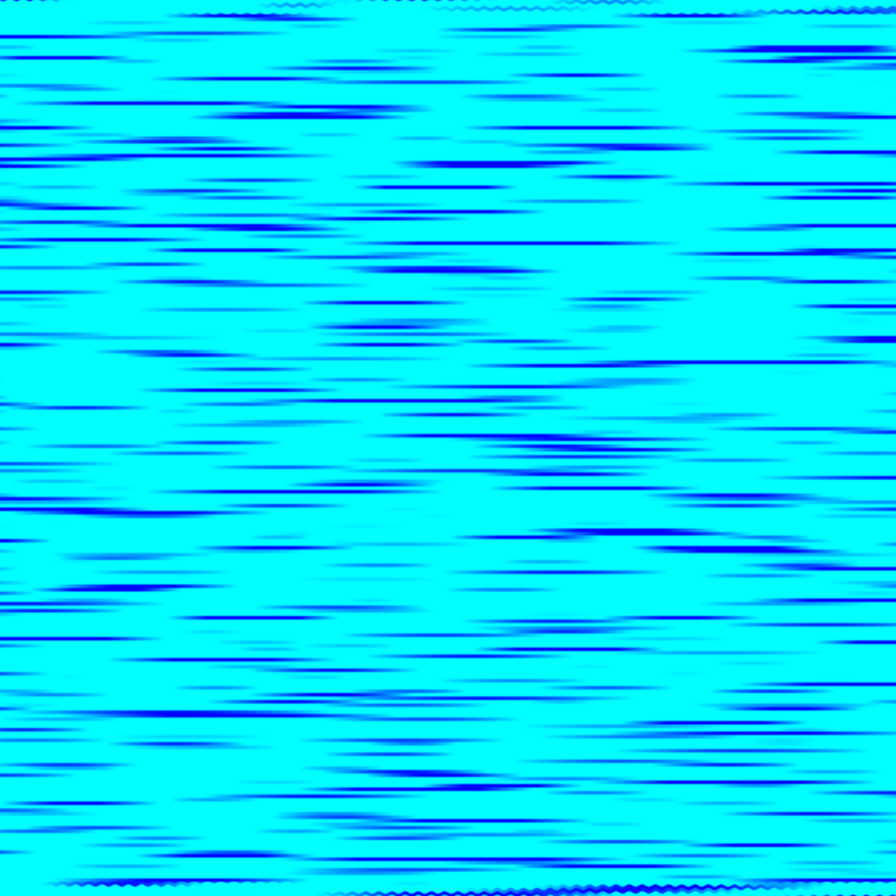
Give the GLSL for this texture, as a Shadertoy shader.

```glsl
// Thin horizontal blue streaks with tapering ends on a flat cyan ground.

const vec3 GROUND = vec3(0.0, 1.0, 1.0);
const vec3 STREAK = vec3(0.0, 0.0, 1.0);
const float ROWS = 256.0;            // streak rows over the canvas height
const float MIN_CELLS = 2.0;         // noise cells across, longest streaks
const float MAX_CELLS = 4.6;         // noise cells across, shortest streaks
const float STREAK_START = 0.085;    // noise level where a streak appears
const float STREAK_FULL = 0.285;     // noise level of full blue
const float RIPPLE_BAND = 0.018;     // height of the rippled top and bottom
const float RIPPLE_HEIGHT = 0.0013;
const float RIPPLE_COUNT = 68.0;
const float TAU = 6.2831853;

// Integer hash of a cell and a row, from 0 to 1
float hash(float cell, float row) {
    uint h = uint(int(cell) + 4096) * 1597334677u ^ uint(int(row) + 4096) * 3812015801u;
    h = (h ^ (h >> 16)) * 2146121005u;
    h = (h ^ (h >> 15)) * 2221713035u;
    h ^= h >> 16;
    return float(h >> 8) / 16777216.0;
}

float fade(float t) {
    return t * t * t * (t * (t * 6.0 - 15.0) + 10.0);
}

// Gradient noise along one row
float rowNoise(float x, float row) {
    float cell = floor(x);
    float t = x - cell;
    float left = (hash(cell, row) * 2.0 - 1.0) * t;
    float right = (hash(cell + 1.0, row) * 2.0 - 1.0) * (t - 1.0);
    return mix(left, right, fade(t));
}

// Streak strength in one row, with its own stretch and offset
float rowStreak(float x, float row) {
    float cells = mix(MIN_CELLS, MAX_CELLS, hash(-7.0, row));
    float offset = 50.0 * hash(-13.0, row);
    float n = rowNoise(x * cells + offset, row);
    return clamp((n - STREAK_START) / (STREAK_FULL - STREAK_START), 0.0, 1.0);
}

void mainImage(out vec4 fragColor, in vec2 fragCoord) {
    vec2 uv = fragCoord / iResolution.xy;

    // Small ripples along the top and bottom edges
    float edge = min(uv.y, 1.0 - uv.y);
    float ripple = 1.0 - smoothstep(0.7 * RIPPLE_BAND, RIPPLE_BAND, edge);
    uv.y += ripple * RIPPLE_HEIGHT * sin(uv.x * RIPPLE_COUNT * TAU);

    // Blend smoothly between the two nearest rows
    float y = uv.y * ROWS - 0.5;
    float row = floor(y);
    float streak = mix(rowStreak(uv.x, row), rowStreak(uv.x, row + 1.0), fade(y - row));

    fragColor = vec4(mix(GROUND, STREAK, streak), 1.0);
}
```
